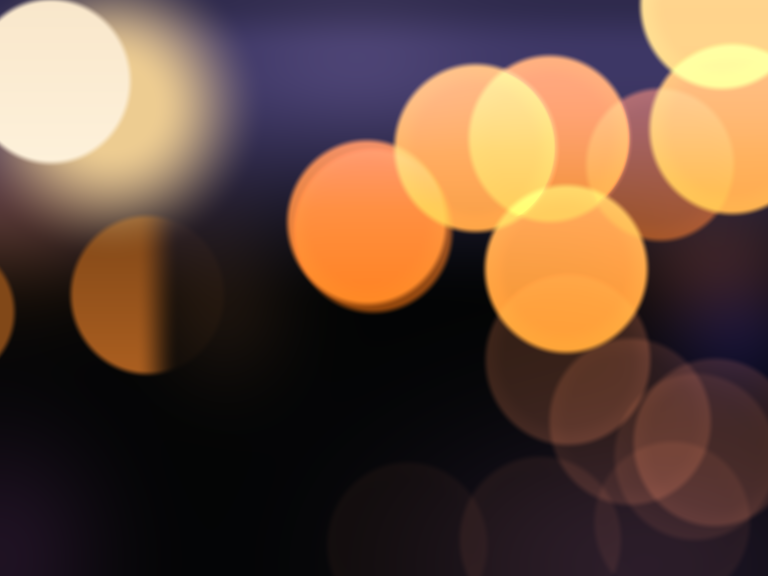
Write a Shadertoy shader that draws this background.

```glsl
// Out-of-focus city lights at dusk: warm lens discs over a dark violet sky.
// Soft Gaussian pools build the backdrop; loops then lay down dim discs,
// bright overlapping discs, and a hazy cream lamp in the upper left.

const float EDGE = 0.007;         // half-width of a disc's soft border
const float STRETCH = 1.03;       // discs are slightly taller than wide
const float OVERLAP_GAIN = 0.30;  // extra light where bright discs cross
const float RIM_GAIN = 0.05;      // faint brightening near a disc's border

const vec3 NIGHT = vec3(0.010, 0.015, 0.015);
const vec3 DUSK = vec3(0.23, 0.20, 0.38);
const vec3 DIM_AMBER = vec3(0.19, 0.105, 0.065);
const vec3 HALF_AMBER = vec3(0.65, 0.36, 0.12);
const vec3 HAZE = vec3(0.93, 0.80, 0.57);
const vec3 CREAM = vec3(0.985, 0.925, 0.825);

// Bright discs: centre x, centre y, radius in units of canvas height
const int BRIGHT_COUNT = 8;
const vec3 BRIGHT[BRIGHT_COUNT] = vec3[](
    vec3(0.648, 0.599, 0.137), vec3(0.637, 0.614, 0.138),
    vec3(0.826, 0.743, 0.141), vec3(0.954, 0.759, 0.140),
    vec3(1.146, 0.714, 0.128), vec3(1.271, 0.776, 0.143),
    vec3(1.253, 0.991, 0.141), vec3(0.983, 0.533, 0.141));
const vec3 BRIGHT_COLOR[BRIGHT_COUNT] = vec3[](
    vec3(0.56, 0.29, 0.11), vec3(0.84, 0.46, 0.19),
    vec3(0.96, 0.63, 0.30), vec3(0.93, 0.57, 0.26),
    vec3(0.58, 0.32, 0.16), vec3(0.98, 0.66, 0.31),
    vec3(0.99, 0.78, 0.46), vec3(0.97, 0.61, 0.25));

// Dim discs: centre x, centre y, radius, strength
const int DIM_COUNT = 7;
const vec4 DIM[DIM_COUNT] = vec4[](
    vec4(0.986, 0.375, 0.143, 1.00), vec4(1.094, 0.268, 0.140, 0.65),
    vec4(1.241, 0.232, 0.141, 0.70), vec4(1.207, 0.207, 0.140, 0.40),
    vec4(1.167, 0.094, 0.135, 0.30), vec4(0.938, 0.063, 0.140, 0.32),
    vec4(0.707, 0.054, 0.139, 0.22));

// Position inside a disc, scaled so its border has length 1
vec2 discSpace(vec2 p, vec3 disc) {
    return (p - disc.xy) / (disc.z * vec2(1.0, STRETCH));
}

float discMask(vec2 q, float radius) {
    float d = (length(q) - 1.0) * radius;
    return 1.0 - smoothstep(-EDGE, EDGE, d);
}

float pool(vec2 p, vec2 centre, vec2 size) {
    vec2 q = (p - centre) / size;
    return exp(-dot(q, q));
}

vec3 backdrop(vec2 p) {
    vec3 col = NIGHT + DUSK * smoothstep(0.46, 0.88, p.y)
                     * (1.0 - 0.25 * smoothstep(0.91, 1.0, p.y));
    col += vec3(0.06, 0.05, 0.06) * pool(p, vec2(0.62, 0.90), vec2(0.20, 0.13));
    col += vec3(0.24, 0.13, 0.06) * pool(p, vec2(0.00, 0.64), vec2(0.24, 0.15));
    col += vec3(0.09, 0.055, 0.035) * pool(p, vec2(0.39, 0.48), vec2(0.12, 0.15));
    col += vec3(0.11, 0.055, 0.12) * pool(p, vec2(0.00, 0.03), vec2(0.18, 0.22));
    col += vec3(0.10, 0.065, 0.125) * pool(p, vec2(1.12, 0.02), vec2(0.42, 0.26));
    col += vec3(0.18, 0.085, 0.05) * pool(p, vec2(1.24, 0.54), vec2(0.16, 0.12));
    col += vec3(0.03, 0.03, 0.15) * pool(p, vec2(1.28, 0.42), vec2(0.13, 0.12));
    return col;
}

void mainImage(out vec4 fragColor, in vec2 fragCoord) {
    vec2 p = fragCoord / iResolution.y;
    vec3 col = backdrop(p);

    // Faint discs simply add their light
    for (int i = 0; i < DIM_COUNT; i++) {
        vec2 q = discSpace(p, DIM[i].xyz);
        float rim = 1.0 + 0.15 * smoothstep(0.75, 0.97, length(q));
        col += DIM_AMBER * DIM[i].w * rim * discMask(q, DIM[i].z);
    }

    // Amber discs at the left: one half hidden, one cut by the border
    vec3 halfDisc = vec3(0.256, 0.488, 0.133);
    vec2 h = discSpace(p, halfDisc);
    float shade = 1.0 - smoothstep(-0.15, 0.42, h.x);
    float halfMask = discMask(h, halfDisc.z);
    col = mix(col, HALF_AMBER * (0.9 - 0.13 * h.y), halfMask * shade);
    col += 0.05 * HALF_AMBER * halfMask * (1.0 - shade);
    vec3 sideDisc = vec3(-0.09, 0.458, 0.115);
    col = mix(col, HALF_AMBER * 0.78, discMask(discSpace(p, sideDisc), sideDisc.z));

    // Bright discs keep the stronger light and gain a little where they cross
    for (int i = 0; i < BRIGHT_COUNT; i++) {
        vec2 q = discSpace(p, BRIGHT[i]);
        vec3 light = BRIGHT_COLOR[i] + vec3(0.01, 0.03, 0.07) * q.y;
        light *= 1.0 + RIM_GAIN * smoothstep(0.7, 0.97, length(q));
        vec3 lit = max(col, light) + OVERLAP_GAIN * min(col, light);
        col = mix(col, min(lit, 1.0), discMask(q, BRIGHT[i].z));
    }

    // Blurred lamp with a sharper cream disc in front
    float haze = 1.0 - smoothstep(0.07, 0.27, length(p - vec2(0.195, 0.815)));
    col = mix(col, HAZE, haze);
    vec3 lamp = vec3(0.088, 0.859, 0.138);
    vec2 c = discSpace(p, lamp);
    col = mix(col, CREAM - vec3(0.01, 0.02, 0.03) * c.y, discMask(c, lamp.z));

    fragColor = vec4(clamp(col, 0.0, 1.0), 1.0);
}
```
